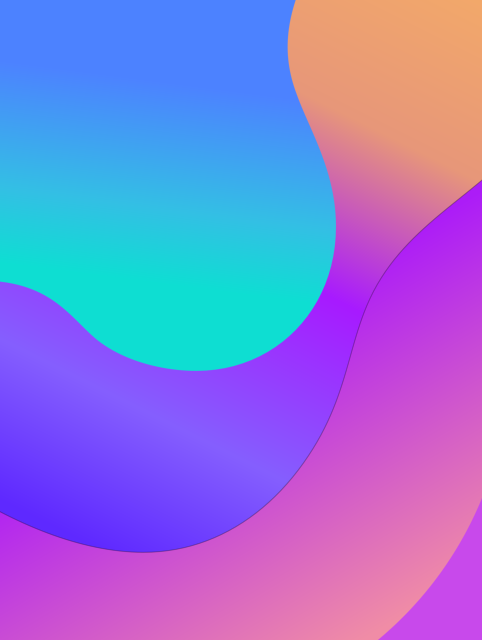
A Shadertoy shader for this background:

```glsl
// Layered liquid waves: a blue-teal blob over a violet backdrop with an orange corner,
// and a pink wave below. Edges are cubic Bezier curves turned into signed distances;
// every layer is filled with a tilted linear gradient.

float ramp(float start, float end, float x) {
    return clamp((x - start) / (end - start), 0.0, 1.0);
}

vec2 bezier(vec2 a, vec2 b, vec2 c, vec2 d, float t) {
    vec2 ab = mix(a, b, t), bc = mix(b, c, t), cd = mix(c, d, t);
    return mix(mix(ab, bc, t), mix(bc, cd, t), t);
}

// Keeps the nearest distance in edge.x and flips edge.y at each crossing below p.
void addCurve(vec2 p, vec2 a, vec2 b, vec2 c, vec2 d, inout vec2 edge) {
    vec2 from = a;
    for (int i = 1; i <= 24; i++) {
        vec2 to = bezier(a, b, c, d, float(i) / 24.0);
        vec2 along = to - from, rel = p - from;
        float t = clamp(dot(rel, along) / dot(along, along), 0.0, 1.0);
        edge.x = min(edge.x, length(rel - along * t));
        if ((from.x > p.x) != (to.x > p.x) && rel.y > along.y * rel.x / along.x)
            edge.y = -edge.y;
        from = to;
    }
}

// Negative inside the blob at the upper left.
float blobDistance(vec2 p) {
    vec2 edge = vec2(9.0, 1.0);
    addCurve(p, vec2(0.462, 1.0), vec2(0.445, 0.948), vec2(0.445, 0.902), vec2(0.4635, 0.853), edge);
    addCurve(p, vec2(0.4635, 0.853), vec2(0.483, 0.798), vec2(0.525, 0.733), vec2(0.525, 0.646), edge);
    addCurve(p, vec2(0.525, 0.646), vec2(0.525, 0.516), vec2(0.43, 0.4205), vec2(0.307, 0.4205), edge);
    addCurve(p, vec2(0.307, 0.4205), vec2(0.247, 0.4205), vec2(0.182, 0.44), vec2(0.143, 0.4765), edge);
    addCurve(p, vec2(0.143, 0.4765), vec2(0.107, 0.51), vec2(0.078, 0.551), vec2(0.0, 0.56), edge);
    return edge.x * edge.y;
}

// Negative above the long wave that crosses the canvas, positive below it.
float waveDistance(vec2 p) {
    vec2 edge = vec2(9.0, 1.0);
    addCurve(p, vec2(0.756, 0.721), vec2(0.69, 0.665), vec2(0.612, 0.616), vec2(0.573, 0.522), edge);
    addCurve(p, vec2(0.573, 0.522), vec2(0.543, 0.4505), vec2(0.54, 0.375), vec2(0.482, 0.288), edge);
    addCurve(p, vec2(0.482, 0.288), vec2(0.419, 0.193), vec2(0.328, 0.137), vec2(0.224, 0.137), edge);
    addCurve(p, vec2(0.224, 0.137), vec2(0.15, 0.137), vec2(0.072, 0.163), vec2(0.0, 0.2005), edge);
    return edge.x * edge.y;
}

vec3 backdropColor(vec2 p) {
    float h = p.y + 0.5 * p.x;
    vec3 color = mix(vec3(0.95, 0.66, 0.415), vec3(0.905, 0.59, 0.475), ramp(1.378, 1.09, h));
    color = mix(color, vec3(0.655, 0.10, 1.0), ramp(1.09, 0.794, h));
    color = mix(color, vec3(0.52, 0.37, 0.995), ramp(0.794, 0.47, h));
    return mix(color, vec3(0.37, 0.16, 1.0), ramp(0.47, 0.22, h));
}

vec3 blobColor(vec2 p) {
    float h = p.y + 0.13 * p.x;
    vec3 color = mix(vec3(0.30, 0.51, 1.0), vec3(0.20, 0.75, 0.895), ramp(0.905, 0.707, h));
    return mix(color, vec3(0.055, 0.87, 0.825), ramp(0.707, 0.59, h));
}

vec3 waveColor(vec2 p) {
    return mix(vec3(0.675, 0.11, 0.97), vec3(0.94, 0.55, 0.65), ramp(0.25, -0.34, p.y - 0.6 * p.x));
}

void mainImage(out vec4 fragColor, in vec2 fragCoord) {
    vec2 p = fragCoord / iResolution.y;
    float soft = 0.75 / iResolution.y;

    // Pink wave, with a flat orchid corner outside a large arc
    vec2 fromArc = p - vec2(0.2266, 0.4375);
    float corner = length(vec2(fromArc.x, min(fromArc.y, 0.0))) - 0.569;
    vec3 lower = mix(waveColor(p), vec3(0.785, 0.285, 0.92), smoothstep(-soft, soft, corner));

    // Backdrop and wave, joined by a thin dark seam
    float wave = waveDistance(p);
    vec3 color = mix(backdropColor(p), lower, smoothstep(-soft, soft, wave));
    color *= 1.0 - 0.25 * (1.0 - smoothstep(0.0, 0.0006 + soft, abs(wave)));

    // Blob on top
    color = mix(color, blobColor(p), smoothstep(-soft, soft, -blobDistance(p)));
    fragColor = vec4(color, 1.0);
}
```
